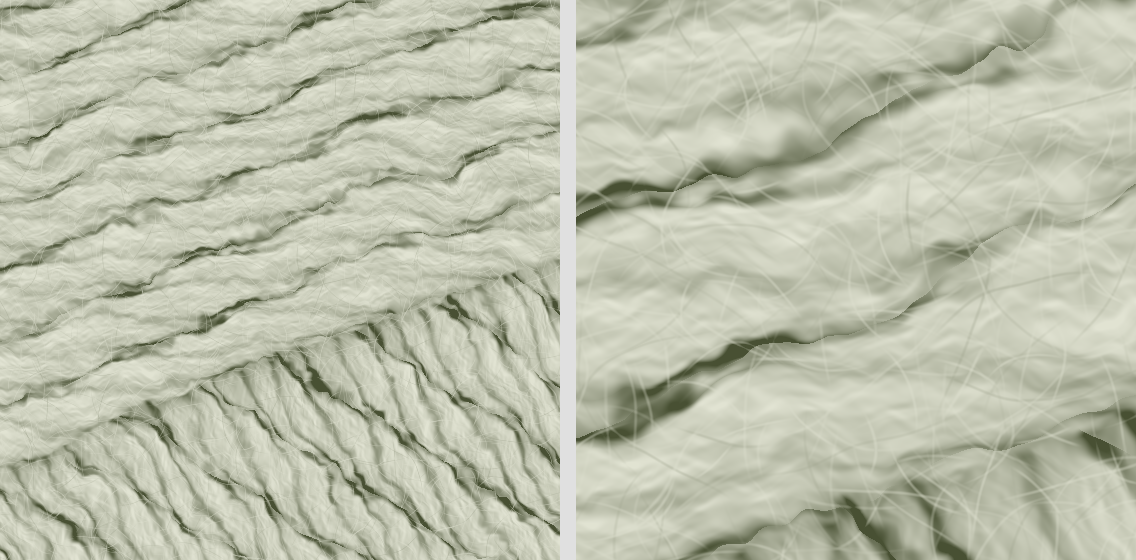
Left, the full canvas; right, a detail of the centre.
Reproduce this texture procedurally as a WebGL 2 fragment shader.

```glsl
#version 300 es
precision highp float;
// Pale green wool: twisted strands rising over a second layer that falls away, with stray hairs.
uniform vec2 u_resolution;
out vec4 fragColor;

float hash(vec2 p) {
  return fract(sin(dot(p, vec2(127.1, 311.7))) * 43758.5453);
}

float noise(vec2 p) {
  vec2 i = floor(p), f = fract(p);
  f = f * f * (3.0 - 2.0 * f);
  return mix(mix(hash(i), hash(i + vec2(1, 0)), f.x),
             mix(hash(i + vec2(0, 1)), hash(i + vec2(1, 1)), f.x), f.y);
}

mat2 rotation(float a) {
  return mat2(cos(a), -sin(a), sin(a), cos(a));
}

// Height of the border between the two layers
float borderHeight(float x) {
  return 0.155 + 0.47 * x - 0.09 * x * x;
}

// Brightness of parallel strands; q.x runs along them, q.y across
float yarn(vec2 q, float width, float pitch, float twist, float plyShade, float seed) {
  q.y += 0.034 * (noise(q * vec2(9, 6) + seed) - 0.5) + 0.016 * (noise(q * 24.0 + seed) - 0.5);
  q.y += 0.007 * (noise(q * 75.0 + seed) - 0.5);
  float row = floor(q.y / width);
  float u = 2.0 * fract(q.y / width) - 1.0;
  float rim = 1.0 - abs(u);

  // Plies wind around each strand
  float phase = q.x / pitch + twist * (u + 0.45 * u * u * u) + 7.0 * hash(vec2(row, seed));
  phase += 0.5 * (noise(q * 12.0 + seed) - 0.5) + 0.12 * (noise(q * 50.0) - 0.5);
  float f = 2.0 * fract(phase) - 1.0;

  // Grooves between strands and plies, widest where they meet
  float rough = 0.22 * (noise(q * vec2(60, 90)) - 0.5);
  float strandGroove = 1.0 - smoothstep(0.0, 0.3 + 0.2 * f * f, rim + rough);
  float plyGroove = 1.0 - smoothstep(0.0, 0.55, 1.0 - abs(f) + rough);
  float depth = 0.3 + 0.95 * noise(q * vec2(11, 14) + seed * 3.0);
  float tone = 1.02 - 0.88 * depth * mix(0.6, 1.1, f * f) * strandGroove * strandGroove;
  tone -= plyShade * (0.3 + depth) * plyGroove * plyGroove * (1.2 - 0.5 * rim);
  float body = smoothstep(0.0, 0.25, rim);
  tone -= body * (0.1 * smoothstep(0.2, -1.0, u) + 0.1 * smoothstep(0.3, -1.0, f) * (1.0 - plyGroove));

  // Fine fibres follow the plies, crossed by shorter ones
  vec2 along = normalize(vec2(twist * 2.0 * pitch / width, -1.0));
  vec2 fibre = vec2(dot(q, along), dot(q, vec2(-along.y, along.x)));
  fibre.y += 0.012 * noise(q * 16.0 + seed);
  tone += 0.15 * (noise(fibre * vec2(28, 200)) - 0.5);
  tone += 0.16 * (noise(rotation(0.35) * fibre * vec2(45, 260)) - 0.5);
  tone += 0.14 * (noise(rotation(-0.45) * fibre * vec2(50, 240)) - 0.5);
  tone += 0.1 * (noise(fibre * vec2(14, 55) + seed) - 0.5);
  return tone;
}

// Coverage of curved stray hairs, one per grid cell
float hairs(vec2 p, float scale, float seed) {
  p += 0.006 * vec2(noise(p * 30.0 + seed), noise(p * 30.0 - seed));
  vec2 g = p * scale + seed * 5.3;
  float thickness = scale * max(0.0016, 0.8 / u_resolution.y);
  float cover = 0.0;
  for (int j = -1; j <= 1; j++) {
    for (int i = -1; i <= 1; i++) {
      vec2 cell = floor(g) + vec2(i, j);
      vec2 centre = cell + vec2(hash(cell + seed), hash(cell + seed + 17.0));
      float turn = hash(cell + seed + 31.0);
      vec2 h = rotation(6.283 * turn) * (g - centre);
      h.y -= 1.3 * (hash(cell + seed + 47.0) - 0.5) * h.x * h.x;
      float reach = 0.35 + 0.6 * hash(cell + seed + 59.0);
      float line = 1.0 - smoothstep(0.0, thickness, abs(h.y));
      line *= 1.0 - smoothstep(0.4 * reach, reach, abs(h.x));
      cover = max(cover, line * (0.3 + 0.7 * fract(turn * 9.0)));
    }
  }
  return cover;
}

void main() {
  vec2 p = gl_FragCoord.xy / u_resolution.y;
  float above = p.y - borderHeight(p.x);
  above += 0.02 * (noise(p * 16.0) - 0.5) + 0.014 * (noise(p * 70.0) - 0.5);

  // Rising upper layer
  vec2 upperAxes = vec2(dot(p, vec2(0.92, 0.39)), 0.92 * (p.y - borderHeight(p.x)) + 0.006);
  float upper = yarn(upperAxes, 0.108, 0.17, 0.78, 0.25, 2.0);
  upper -= 0.1 * (1.0 - smoothstep(0.0, 0.02, above));

  // Falling lower layer, shaded beneath the border
  vec2 lowerAxes = rotation(-0.54) * p;
  float lower = yarn(lowerAxes, 0.112, 0.105, 0.78, 0.5, 9.0);
  lower -= 0.42 * exp(min(above, 0.0) / 0.026) * (0.3 + noise(p * 24.0));

  float tone = mix(lower, upper, smoothstep(-0.005, 0.005, above));

  // Loose hairs, some in shadow and most in light
  for (int k = 0; k < 9; k++) {
    float layer = float(k);
    float cover = hairs(p, 10.0 + 1.8 * layer, layer + 1.0);
    tone = mix(tone, k < 3 ? 0.55 : 1.1, cover * (k < 3 ? 0.32 : 0.45));
  }

  vec3 shade = vec3(0.34, 0.37, 0.26), wool = vec3(0.82, 0.83, 0.76);
  fragColor = vec4(mix(shade, wool, clamp(tone, -0.12, 1.13)), 1.0);
}
```
